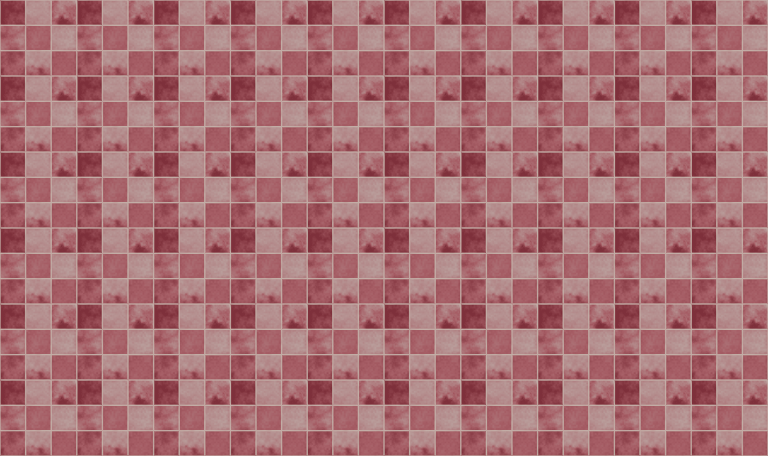
A Shadertoy shader for this pattern:

```glsl
// Weathered rose ceramic tiles with pale grout: a 3 x 3 motif repeated 10 by 6 times.
// Each motif tile has its own glaze depth, mottling and edge stain, made from
// value noise seeded by its place in the motif, so that every repeat is identical.

#define REPEATS vec2(10.0, 6.0)
#define MOTIF 3.0
#define GROUT_WIDTH 0.055
#define GRAIN 0.13
#define EDGE_SHADE 0.07
#define PALE vec3(0.725, 0.615, 0.605)
#define ROSE vec3(0.650, 0.365, 0.395)
#define DEEP vec3(0.510, 0.205, 0.245)
#define GROUT vec3(0.765, 0.685, 0.655)

// Glaze settings per motif tile, read left to right from the top row
const float DEPTH[9] = float[9](0.87, 0.15, 0.36,  0.47, 0.57, 0.15,  0.66, 0.16, 0.59);
const float MOTTLE[9] = float[9](0.50, 0.22, 0.85,  0.70, 0.16, 0.24,  0.48, 0.30, 0.18);
const float STAIN[9] = float[9](0.10, 0.00, 0.30,  0.05, 0.00, 0.04,  0.10, 0.42, 0.00);

float hash(vec2 p) {
    vec3 q = fract(vec3(p.xyx) * 0.1031);
    q += dot(q, q.yzx + 33.33);
    return fract((q.x + q.y) * q.z);
}

float noise(vec2 p) {
    vec2 i = floor(p), f = fract(p);
    f = f * f * (3.0 - 2.0 * f);
    return mix(mix(hash(i), hash(i + vec2(1, 0)), f.x),
               mix(hash(i + vec2(0, 1)), hash(i + vec2(1, 1)), f.x), f.y);
}

float fbm(vec2 p) {
    float sum = 0.0, amp = 0.533;
    for (int i = 0; i < 4; i++) {
        sum += amp * noise(p);
        p = p * 2.03 + 7.3;
        amp *= 0.5;
    }
    return sum;
}

// Share of a pixel covered by a line centred at distance zero
float lineCoverage(float d, float px) {
    float h = 0.5 * GROUT_WIDTH;
    return clamp((min(d + 0.5 * px, h) - max(d - 0.5 * px, -h)) / px, 0.0, 1.0);
}

vec3 glazeColor(float ink) {
    return ink < 0.6 ? mix(PALE, ROSE, max(ink, -0.1) / 0.6)
                     : mix(ROSE, DEEP, min((ink - 0.6) / 0.4, 1.1));
}

// Amount of pigment at a point of one tile; y runs downward
float glazeInk(vec2 cell, vec2 local) {
    int id = int(cell.x + MOTIF * cell.y + 0.5);
    vec2 seed = cell * 37.0 + 11.0;
    float clouds = fbm(local * 2.6 + seed) - 0.5;
    float specks = noise(local * 15.0 + seed * 2.0) - 0.5;
    float ink = DEPTH[id] + MOTTLE[id] * 1.5 * clouds + GRAIN * specks;

    // Ragged pigment pooled along the lower edge
    float pool = smoothstep(0.55, 1.0, local.y + 0.7 * clouds);
    ink += STAIN[id] * pool * (0.5 + noise(local * 5.0 + seed));

    // Glaze gathers slightly near the rim
    vec2 rim = min(local, 1.0 - local);
    return ink + EDGE_SHADE * (1.0 - smoothstep(0.0, 0.16, min(rim.x, rim.y)));
}

void mainImage(out vec4 fragColor, in vec2 fragCoord) {
    vec2 uv = fragCoord / iResolution.xy;
    vec2 grid = REPEATS * MOTIF;
    vec2 p = vec2(uv.x, 1.0 - uv.y) * grid;
    vec2 px = grid / iResolution.xy;
    vec2 cell = mod(floor(p), MOTIF);
    vec2 local = fract(p);

    vec3 color = glazeColor(glazeInk(cell, local));

    // Grout joints, gently worn
    vec2 d = min(local, 1.0 - local);
    float joint = max(lineCoverage(d.x, px.x), lineCoverage(d.y, px.y));
    float wear = 0.8 + 0.2 * noise(mod(p, MOTIF) * 6.0);
    color = mix(color, GROUT, joint * wear);

    fragColor = vec4(color, 1.0);
}
```
